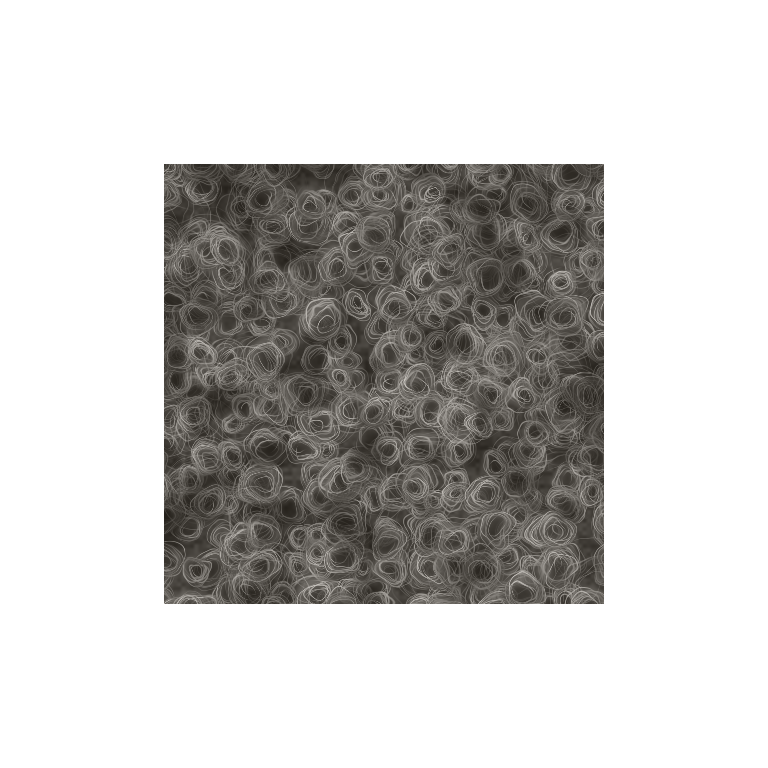
Give the GLSL for this texture, as a WebGL 1 fragment shader.

```glsl
precision highp float;
// A square swatch of curly grey wool, centred on a white ground.
uniform vec2 u_resolution;

const float SWATCH_HALF = 0.2865;
const float HAIR_HALF_WIDTH = 0.00065;
const float TAU = 6.2831853;
const int STRANDS = 14;

vec4 hash4(vec2 p) {
  vec4 q = fract(p.xyxy * vec4(0.1031, 0.1030, 0.0973, 0.1099));
  q += dot(q, q.wzxy + 33.33);
  return fract((q.xxyz + q.yzzw) * q.zywx);
}

// Two channels of value noise that wrap after "period" cells.
vec2 wrapNoise(vec2 p, vec2 period, float seed) {
  vec2 cell = floor(p);
  vec2 f = fract(p);
  f = f * f * (3.0 - 2.0 * f);
  vec2 a = hash4(mod(cell, period) + seed).xy;
  vec2 b = hash4(mod(cell + vec2(1.0, 0.0), period) + seed).xy;
  vec2 c = hash4(mod(cell + vec2(0.0, 1.0), period) + seed).xy;
  vec2 d = hash4(mod(cell + 1.0, period) + seed).xy;
  return mix(mix(a, b, f.x), mix(c, d, f.x), f.y);
}

vec2 rotate(vec2 p, float angle) {
  float c = cos(angle);
  float s = sin(angle);
  return vec2(c * p.x - s * p.y, s * p.x + c * p.y);
}

float hairCoverage(float dist, float pixel) {
  return 1.0 - smoothstep(HAIR_HALF_WIDTH - 0.5 * pixel, HAIR_HALF_WIDTH + 0.5 * pixel, dist);
}

// Paints one lock: a shaded ring of wool, then loose elliptical hairs over it.
float paintCurl(float shade, vec2 p, float radius, float cells, vec2 key,
                float body, float hairAlpha, float pixel) {
  float ringDist = length(p) / radius;
  float light = dot(p / radius, vec2(-0.5, 0.85));
  float ring = exp(-pow((ringDist - 0.72) / 0.34, 2.0));
  float tone = 0.19 + 0.15 * ring + 0.05 * light;
  shade = mix(shade, tone, body * (1.0 - smoothstep(0.75, 1.15, ringDist)));
  for (int i = 0; i < STRANDS; i++) {
    vec4 h = hash4(key + float(i) * 17.3);
    vec2 q = rotate(p - (h.xy - 0.5) * 0.4 * radius, h.z * TAU);
    q.y *= mix(1.0, 1.4, h.w);
    float strandRadius = radius * mix(0.45, 1.08, fract(h.x * 7.0 + h.w * 3.0));
    float hair = hairCoverage(abs(length(q) - strandRadius) / cells, pixel);
    float arc = smoothstep(-0.7, 0.5, q.x / strandRadius);
    float hairTone = mix(0.38, 0.70, h.w) + 0.07 * light;
    shade = mix(shade, hairTone, hair * arc * hairAlpha);
  }
  return shade;
}

// Scatters one curl per cell of a wrapping grid, leaving some cells empty.
float curlLayer(float shade, vec2 uv, float cells, float seed,
                float body, float hairAlpha, float pixel) {
  vec2 grid = uv * cells;
  for (int j = -1; j <= 1; j++) {
    for (int i = -1; i <= 1; i++) {
      vec2 cell = floor(grid) + vec2(float(i), float(j));
      vec2 key = mod(cell, cells) + seed;
      vec4 h = hash4(key);
      vec2 p = grid - cell - mix(vec2(0.15), vec2(0.85), h.xy);
      float radius = mix(0.40, 0.64, h.z);
      if (h.w > 0.12 && length(p) < 1.1) {
        shade = paintCurl(shade, p, radius, cells, key, body, hairAlpha, pixel);
      }
    }
  }
  return shade;
}

float woolShade(vec2 uv, float pixel) {
  // Bend the hairs slightly so that the rings are never perfect.
  vec2 bent = uv + (wrapNoise(uv * 46.0, vec2(46.0), 5.0) - 0.5) * 0.009;
  bent += (wrapNoise(uv * 110.0, vec2(110.0), 9.0) - 0.5) * 0.002;

  float shade = 0.19 + 0.10 * wrapNoise(uv * 180.0, vec2(180.0), 3.0).x;
  shade = curlLayer(shade, bent, 25.0, 31.0, 0.5, 0.65, pixel);
  shade = curlLayer(shade, bent, 21.0, 83.0, 0.75, 0.80, pixel);
  shade = curlLayer(shade, bent, 10.0, 147.0, 0.0, 0.38, pixel);

  // Dark pockets between locks, and broad rows rising to the right.
  float pockets = smoothstep(0.12, 0.60, wrapNoise(uv * 27.0, vec2(27.0), 61.0).x);
  vec2 diagonal = vec2(uv.x - uv.y, uv.x + uv.y) * vec2(12.0, 6.0);
  float rows = wrapNoise(diagonal, vec2(12.0, 6.0), 71.0).x;
  return shade * mix(0.70, 1.04, pockets) * mix(0.88, 1.14, rows);
}

void main() {
  vec2 uv = gl_FragCoord.xy / u_resolution;
  float pixel = 1.0 / min(u_resolution.x, u_resolution.y);
  vec2 fromCentre = abs(uv - 0.5);
  float edge = max(fromCentre.x, fromCentre.y) - SWATCH_HALF;
  vec3 color = vec3(1.0);
  if (edge < pixel) {
    vec3 wool = woolShade(uv, pixel) + vec3(0.015, 0.0, -0.022);
    color = mix(wool, color, smoothstep(-0.5 * pixel, 0.5 * pixel, edge));
  }
  gl_FragColor = vec4(clamp(color, 0.0, 1.0), 1.0);
}
```
